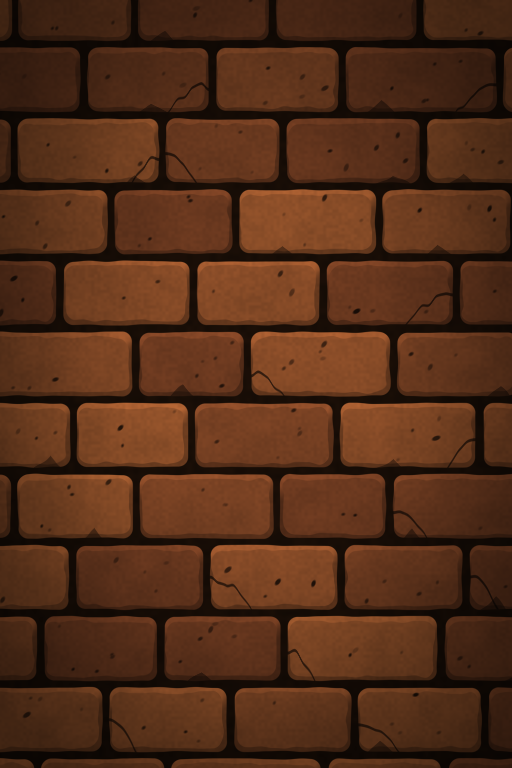
This texture is drawn by a WebGL 1 fragment shader. Its source:

```glsl
precision highp float;
// Vignetted wall of rounded, worn brown bricks in dark mortar, with chips and cracks.

uniform vec2 u_resolution;

#define WALL_SIZE vec2(7.2, 10.8)    // canvas extent, in row heights
#define ROW_START 0.38               // part of the top row that is cut off
#define BRICK_PITCH 1.87             // mean brick length
#define ROW_SHIFT 0.569              // sideways step per row, in bricks
#define JOINT_JITTER 0.28
#define HALF_GAP 0.052
#define CORNER 0.14
#define CRACK_CHANCE 0.4
#define MORTAR vec3(0.085, 0.047, 0.022)
#define BRICK_DARK vec3(0.405, 0.215, 0.118)
#define BRICK_LIGHT vec3(0.535, 0.300, 0.155)

float hash(vec2 p) {
  return fract(sin(dot(p, vec2(127.1, 311.7))) * 4375.85);
}

float noise(vec2 p) {
  vec2 i = floor(p), f = fract(p);
  f = f * f * (3.0 - 2.0 * f);
  return mix(mix(hash(i), hash(i + vec2(1, 0)), f.x),
             mix(hash(i + vec2(0, 1)), hash(i + vec2(1, 1)), f.x), f.y);
}

float roundBox(vec2 p, vec2 halfSize, float r) {
  vec2 q = abs(p) - halfSize + r;
  return length(max(q, 0.0)) + min(max(q.x, q.y), 0.0) - r;
}

// Position of a vertical joint, in brick pitches
float joint(float index, float row) {
  return index + (hash(vec2(index + 7.0, row + 3.0)) - 0.5) * JOINT_JITTER;
}

// Darkness of scattered oval pits
float pits(vec2 p, vec2 halfSize, vec2 id, float px) {
  float dark = 0.0;
  for (int k = 0; k < 5; k++) {
    vec2 seed = id + float(k) * vec2(17.3, 5.9);
    vec2 center = (vec2(hash(seed), hash(seed + 1.7)) - 0.5) * 1.6 * halfSize;
    float angle = 0.3 + 0.9 * hash(seed + 2.3);
    float radius = mix(0.022, 0.06, pow(hash(seed + 4.1), 2.0));
    float c = cos(angle), s = sin(angle);
    vec2 q = mat2(c, -s, s, c) * (p - center);
    q.y *= 1.0 + radius * 16.0;
    float soft = px + 0.012;
    float mask = 1.0 - smoothstep(-soft, soft, length(q) - radius);
    float strength = mix(0.2, 0.8, hash(seed + 6.7));
    dark = max(dark, mask * strength * step(0.25, hash(seed + 9.2)));
  }
  return dark;
}

// Darkness of a crack arching from one end of the brick to its bottom edge
float crack(vec2 p, vec2 halfSize, vec2 id, float px) {
  float side = hash(id + 3.3) < 0.65 ? -1.0 : 1.0;
  vec2 q = vec2(halfSize.x - side * p.x, p.y + halfSize.y);
  float span = mix(0.35, 0.65, hash(id + 5.1));
  float rise = mix(0.25, 0.5, hash(id + 8.4));
  float curve = rise * (1.0 - q.x * q.x / (span * span));
  curve += (noise(vec2(q.x * 9.0, id.x * 3.7 + id.y)) - 0.5) * 0.13;
  float slope = 2.0 * rise * q.x / (span * span);
  float d = abs(q.y - curve) / sqrt(1.0 + slope * slope);
  float width = 0.021 * (1.0 - 0.6 * clamp(q.x / span, 0.0, 1.0));
  return (1.0 - smoothstep(-px, px, d - width)) * step(hash(id + 11.9), CRACK_CHANCE);
}

void main() {
  vec2 uv = gl_FragCoord.xy / u_resolution;
  float px = 0.75 * WALL_SIZE.y / u_resolution.y;
  vec2 p = vec2(uv.x, 1.0 - uv.y) * WALL_SIZE + vec2(0.0, ROW_START);

  // Find the brick and its local frame, y upward
  float row = floor(p.y);
  float shift = 0.075 + row * ROW_SHIFT;
  float along = p.x / BRICK_PITCH - shift;
  float index = floor(along);
  if (along < joint(index, row)) index -= 1.0;
  else if (along > joint(index + 1.0, row)) index += 1.0;
  float left = joint(index, row), right = joint(index + 1.0, row);
  vec2 id = vec2(index + 20.0, row);
  vec2 halfSize = vec2((right - left) * BRICK_PITCH * 0.5, 0.5) - HALF_GAP;
  vec2 q = vec2((along - 0.5 * (left + right)) * BRICK_PITCH, row + 0.5 - p.y);

  // Uneven outline and inset face
  float wobble = noise(p * 4.0) - 0.5;
  float outline = roundBox(q, halfSize, CORNER) + wobble * 0.025;
  float face = roundBox(q + vec2(0.014, 0.006), halfSize - vec2(0.04, 0.06), CORNER)
             + (noise(p * 6.0 + 31.0) - 0.5) * 0.05;

  // Base tone, mottling and grain
  float tone = smoothstep(0.2, 0.8, hash(id + 0.6));
  vec3 color = mix(BRICK_DARK, BRICK_LIGHT, tone);
  color *= 1.0 + 0.10 * (noise(p * 3.0) - 0.5) + 0.10 * (noise(p * 23.0) - 0.5);
  color *= 1.0 + 0.08 * q.y;

  // Bevel: lit along the top, shaded below and at the right
  float lit = smoothstep(0.05, 0.36, q.y - 0.12 * smoothstep(-0.12, 0.0, q.x - halfSize.x));
  color *= mix(1.0, mix(0.74, 1.19, lit), smoothstep(-px, px, face));

  // Wear: pits, cracks and a chip in the lower edge
  color *= 1.0 - pits(q, halfSize, id, px);
  color *= 1.0 - 0.62 * crack(q, halfSize, id, px);
  float chipX = (hash(id + 13.0) - 0.5) * 1.5 * halfSize.x;
  float chip = abs(q.x - chipX) * 0.8 + q.y + halfSize.y - 0.13 + wobble * 0.12;
  color *= 1.0 - 0.4 * (1.0 - smoothstep(-px, px, chip)) * step(0.5, hash(id + 15.0));

  // Mortar and vignette
  vec3 mortar = MORTAR * (0.9 + 0.3 * noise(p * 12.0));
  color = mix(color, mortar, smoothstep(-px, px, outline));
  float vignette = smoothstep(0.35, 1.4, length(uv * 2.0 - 1.0));
  gl_FragColor = vec4(color * mix(1.04, 0.47, vignette), 1.0);
}
```
